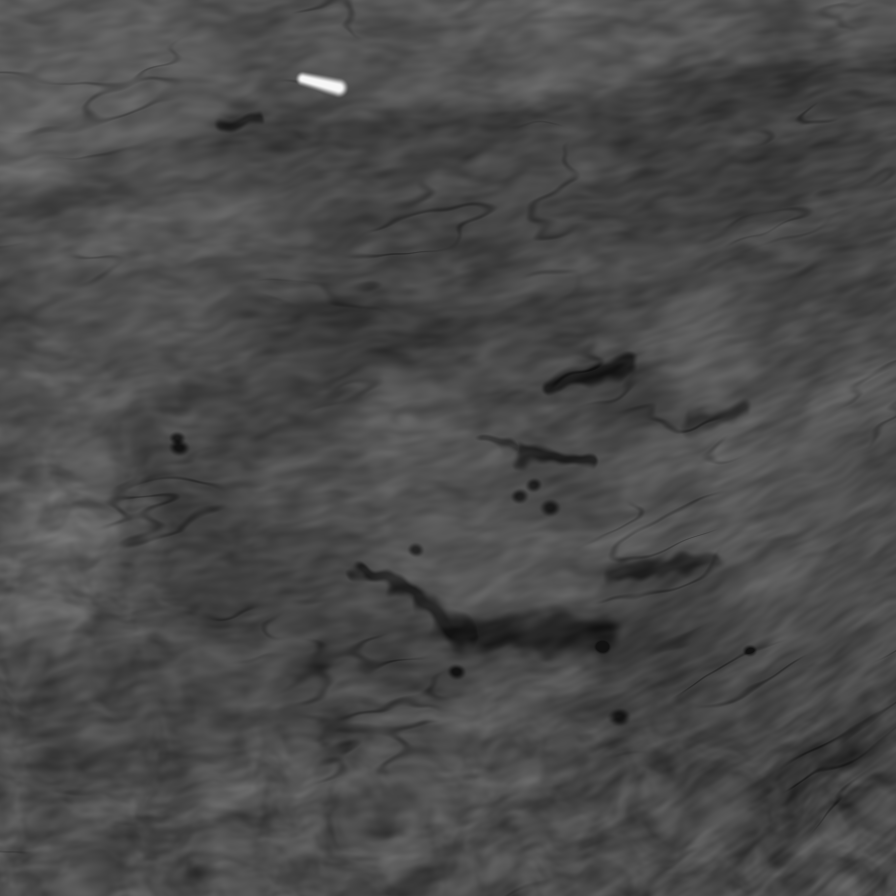
This texture is drawn by a Shadertoy shader. Its source:

```glsl
// Weathered grey rock face with soft streaks, ledges, clefts, small pits and one bright glint.
#define BASE_GREY 0.298
#define BROAD_CONTRAST 0.085
#define STREAK_CONTRAST 0.085
#define GRAIN_CONTRAST 0.030
#define RUBBLE_CONTRAST 0.120
#define CRACK_DEPTH 0.075
#define CLEFT_DEPTH 0.16
#define PIT_COUNT 10
#define PIT_RADIUS 0.0085
#define GLINT_CENTER vec2(0.356, 0.907)

// Integer hash: two values in 0..1 per lattice cell.
vec2 hash2(vec2 cell) {
    uvec2 v = uvec2(ivec2(cell) + 4096) * 1664525u + 1013904223u;
    v.x += v.y * 1664525u;
    v.y += v.x * 1664525u;
    v ^= v >> 16u;
    v.x += v.y * 1664525u;
    v.y += v.x * 1664525u;
    v ^= v >> 16u;
    return vec2(v & 65535u) / 65535.0;
}

float corner(vec2 cell, vec2 offset) {
    return dot(hash2(cell) * 2.0 - 1.0, offset);
}

// Gradient noise, roughly -1..1.
float noise(vec2 p) {
    vec2 i = floor(p), f = p - i;
    vec2 u = f * f * f * (f * (f * 6.0 - 15.0) + 10.0), e = vec2(1, 0);
    float low = mix(corner(i, f), corner(i + e.xy, f - e.xy), u.x);
    float high = mix(corner(i + e.yx, f - e.yx), corner(i + e.xx, f - e.xx), u.x);
    return 2.0 * mix(low, high, u.y);
}

float fbm(vec2 p, int octaves) {
    float sum = 0.0, amp = 0.55;
    for (int i = 0; i < octaves; i++) {
        sum += amp * noise(p);
        p = mat2(1.9, 0.3, -0.3, 1.9) * p + 17.3;
        amp *= 0.52;
    }
    return sum;
}

// Soft elliptical patch.
float patchAt(vec2 p, vec2 center, vec2 radius) {
    vec2 d = (p - center) / radius;
    return exp(-dot(d, d));
}

// Soft stroke whose half width runs from r0 to r1.
float stroke(vec2 p, vec2 a, vec2 b, float r0, float r1) {
    vec2 ab = b - a;
    float t = clamp(dot(p - a, ab) / dot(ab, ab), 0.0, 1.0);
    float r = mix(r0, r1, t);
    return 1.0 - smoothstep(r * 0.4, r + 0.005, length(p - a - ab * t));
}

// Broad light and dark areas of the stone.
float regions(vec2 p) {
    float light = 0.05 * patchAt(p, vec2(0.22, 0.73), vec2(0.10, 0.06))
        + 0.08 * patchAt(p, vec2(0.78, 0.62), vec2(0.04, 0.06))
        + 0.06 * patchAt(p, vec2(0.82, 0.46), vec2(0.10, 0.06))
        + 0.07 * patchAt(p, vec2(0.07, 0.38), vec2(0.07, 0.13))
        + 0.03 * patchAt(p, vec2(0.50, 0.42), vec2(0.20, 0.12))
        + 0.05 * patchAt(p, vec2(0.06, 0.92), vec2(0.12, 0.06));
    float dark = 0.06 * patchAt(p, vec2(0.75, 0.81), vec2(0.28, 0.10))
        + 0.09 * patchAt(p, vec2(0.46, 0.62), vec2(0.13, 0.04))
        + 0.05 * patchAt(p, vec2(0.22, 0.36), vec2(0.12, 0.13))
        + 0.06 * patchAt(p, vec2(0.74, 0.28), vec2(0.08, 0.13))
        + 0.06 * patchAt(p, vec2(0.92, 0.12), vec2(0.12, 0.08));
    return light - dark;
}

// Long trench and the short clefts above it.
float clefts(vec2 p) {
    float d = stroke(p, vec2(0.40, 0.364), vec2(0.46, 0.34), 0.008, 0.010);
    d = max(d, stroke(p, vec2(0.46, 0.34), vec2(0.52, 0.295), 0.009, 0.020));
    d = max(d, 0.75 * stroke(p, vec2(0.52, 0.295), vec2(0.67, 0.29), 0.020, 0.028));
    d = max(d, stroke(p, vec2(0.62, 0.57), vec2(0.70, 0.59), 0.007, 0.014));
    d = max(d, stroke(p, vec2(0.58, 0.492), vec2(0.66, 0.486), 0.012, 0.006));
    d = max(d, 0.7 * stroke(p, vec2(0.53, 0.51), vec2(0.58, 0.492), 0.003, 0.006));
    d = max(d, 0.7 * stroke(p, vec2(0.77, 0.53), vec2(0.83, 0.55), 0.009, 0.005));
    d = max(d, 0.7 * stroke(p, vec2(0.69, 0.36), vec2(0.80, 0.37), 0.012, 0.009));
    return max(d, 0.7 * stroke(p, vec2(0.245, 0.863), vec2(0.285, 0.873), 0.006, 0.005));
}

void mainImage(out vec4 fragColor, in vec2 fragCoord) {
    vec2 p = fragCoord / iResolution.xy;
    vec2 wobble = vec2(fbm(p * 9.0, 3), fbm(p * 9.0 + 40.0, 3));
    vec2 warped = p + 0.03 * wobble;

    // Bedding flows level on the left and climbs toward the lower right.
    float bend = max(p.x - 0.5, 0.0);
    vec2 flow = vec2(p.x, p.y - 0.12 * p.x - 0.9 * bend * bend * (1.0 - p.y)) + 0.012 * wobble;

    float grey = BASE_GREY + regions(warped);
    grey += BROAD_CONTRAST * fbm(flow * vec2(4.0, 7.0) + 3.0, 3);
    grey += STREAK_CONTRAST * fbm(flow * vec2(12.0, 32.0) + 9.0, 3);
    grey += GRAIN_CONTRAST * noise(flow * vec2(38.0, 95.0));

    // Rubble along the left side and the bottom.
    float rubble = max(1.0 - smoothstep(0.08, 0.32, p.y), patchAt(p, vec2(0.08, 0.35), vec2(0.17, 0.24)));
    grey += RUBBLE_CONTRAST * rubble * fbm(warped * vec2(22.0, 28.0) + 5.0, 3);

    // Upper ledge: pale rim with shade beneath it.
    float rim = p.y - 0.80 - 0.09 * smoothstep(0.0, 0.35, p.x) - 0.06 * smoothstep(0.5, 1.0, p.x) - 0.03 * wobble.y;
    grey += 0.035 * smoothstep(-0.01, 0.015, rim) + 0.035 * exp(-pow(rim / 0.012, 2.0));
    grey -= 0.045 * exp(-pow((rim + 0.03) / 0.022, 2.0));

    // Thin broken cracks along the bedding.
    float vein = abs(fbm(flow * vec2(5.0, 13.0) + 21.0, 3));
    float broken = smoothstep(0.05, 0.3, fbm(p * 6.0 + 70.0, 2));
    grey -= CRACK_DEPTH * broken * (1.0 - smoothstep(0.0, 0.07, vein));

    grey -= CLEFT_DEPTH * clefts(p + 0.014 * wobble + 0.006 * noise(p * 45.0));

    // Scattered round pits.
    for (int i = 0; i < PIT_COUNT; i++) {
        vec2 seed = hash2(vec2(float(i), 7.0));
        vec2 center = vec2(seed.x, 0.08 + 0.5 * seed.y);
        float radius = PIT_RADIUS * (0.65 + 0.5 * hash2(vec2(float(i), 19.0)).x);
        float dist = length((p - center) * vec2(0.85, 1.0) + 0.003 * wobble);
        grey -= 0.19 * (1.0 - smoothstep(radius * 0.3, radius * 1.3, dist));
    }

    // Bright sliver lying on the ledge.
    float glint = stroke(p, GLINT_CENTER - vec2(0.018, -0.005), GLINT_CENTER + vec2(0.022, -0.005), 0.004, 0.007);
    grey = mix(clamp(grey, 0.07, 0.62), 0.97, glint);
    fragColor = vec4(vec3(grey), 1.0);
}
```
